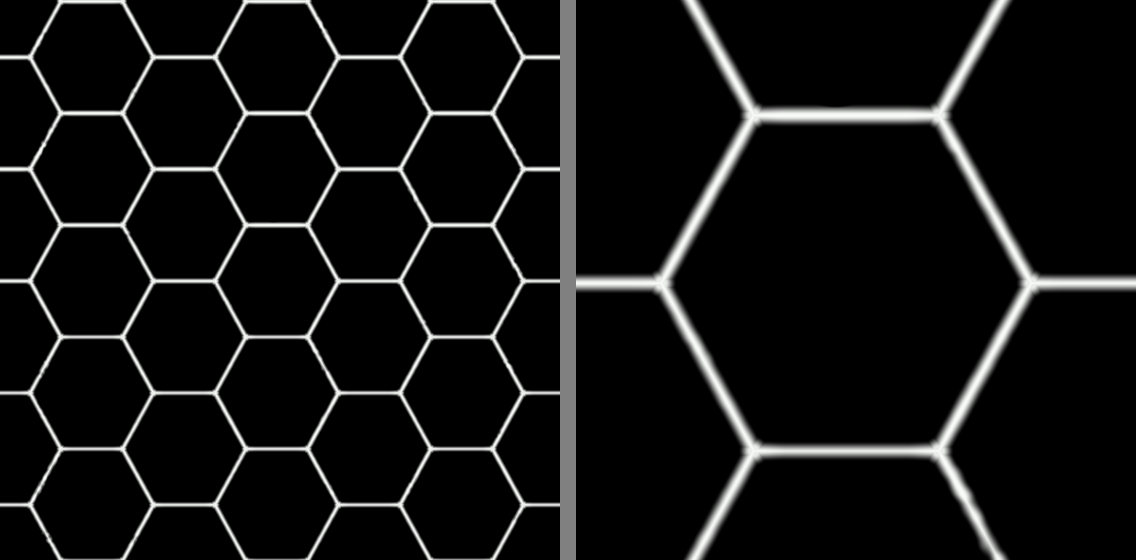
Left, the full canvas; right, a detail of the centre.
Give the GLSL for this pattern, as a Shadertoy shader.

```glsl
#define CELL_RADIUS 0.1101
#define CELL_HEIGHT 0.1998
#define GRID_CENTER vec2(0.4942, 0.4981)
#define LINE_HALF   0.0033
#define LINE_SOFT   0.0034
#define JOINT_SIZE  0.0058
#define WIDTH_VARY  0.12
#define ROUGHNESS   0.0022
#define NICK_CENTER vec2(0.488, 0.6068)
#define NICK_SIZE   vec2(0.014, 0.0042)
#define LINE_COLOR  vec3(0.97, 0.98, 0.97)

float hash(vec2 p) {
    vec3 q = fract(p.xyx * vec3(0.1031, 0.1030, 0.0973));
    q += dot(q, q.yzx + 33.33);
    return fract((q.x + q.y) * q.z);
}

float valueNoise(vec2 p) {
    vec2 cell = floor(p), f = fract(p);
    f = f * f * (3.0 - 2.0 * f);
    return mix(mix(hash(cell), hash(cell + vec2(1, 0)), f.x),
               mix(hash(cell + vec2(0, 1)), hash(cell + vec2(1, 1)), f.x), f.y);
}

// Inner distances to the flat edges (x) and the slanted edges (y)
vec2 edgeDistances(vec2 p) {
    p = abs(p);
    vec2 slantNormal = normalize(vec2(CELL_HEIGHT, CELL_RADIUS));
    return vec2(0.5 * CELL_HEIGHT - p.y,
                dot(vec2(CELL_RADIUS, 0.0) - p, slantNormal));
}

void mainImage(out vec4 fragColor, in vec2 fragCoord) {
    vec2 uv = fragCoord / iResolution.y;
    vec2 period = vec2(3.0 * CELL_RADIUS, CELL_HEIGHT);
    vec2 grid = (uv - GRID_CENTER) / period;

    // Two interleaved lattices of cells; keep the one that encloses the point
    vec2 idA = round(grid);
    vec2 idB = floor(grid) + 0.5;
    vec2 a = (grid - idA) * period;
    vec2 b = (grid - idB) * period;
    vec2 edgeA = edgeDistances(a);
    vec2 edgeB = edgeDistances(b);
    bool inA = min(edgeA.x, edgeA.y) > min(edgeB.x, edgeB.y);
    vec2 id = inA ? idA : idB;
    vec2 local = inA ? a : b;
    vec2 edges = inA ? edgeA : edgeB;

    // Integer midpoint of the nearest edge, shared by both adjoining cells
    bool flatEdge = edges.x < edges.y;
    vec2 towardEdge = flatEdge ? vec2(0, 2) : vec2(1, 1);
    vec2 edgeId = 4.0 * id + sign(local) * towardEdge;
    float edgeRandom = hash(edgeId + 57.0);

    // Distance to the nearest corner
    vec2 corner = abs(local);
    float joint = min(length(corner - vec2(CELL_RADIUS, 0.0)),
                      length(corner - 0.5 * vec2(CELL_RADIUS, CELL_HEIGHT)));
    float awayFromJoint = smoothstep(0.0, 0.02, joint);

    // Flat edges grow bolder toward the top; every edge differs a little
    float weight = 1.0 + WIDTH_VARY * (edgeRandom - 0.5);
    if (flatEdge) weight *= mix(0.82, 1.08, smoothstep(0.4, 0.62, uv.y));
    float halfWidth = LINE_HALF * mix(1.0, weight, awayFromJoint);

    // Sparse ragged patches on slanted edges
    float patchMask = smoothstep(0.66, 0.85, valueNoise(uv * 26.0 + 9.0));
    float rough = valueNoise(uv * 150.0) - 0.5;
    if (!flatEdge) halfWidth += ROUGHNESS * rough * (0.2 + patchMask) * awayFromJoint;

    // Strokes with soft edges, slightly swollen where they meet
    float soft = max(LINE_SOFT, 0.75 / iResolution.y);
    float stroke = 1.0 - smoothstep(halfWidth - soft, halfWidth + soft, min(edges.x, edges.y));
    float knot = 1.0 - smoothstep(JOINT_SIZE - soft, JOINT_SIZE + soft, joint);
    float ink = max(stroke, 0.95 * knot);

    // Small chip in one stroke
    float nick = length((uv - NICK_CENTER) / NICK_SIZE);
    ink *= smoothstep(0.7, 1.1, nick);

    fragColor = vec4(LINE_COLOR * ink, 1.0);
}
```
